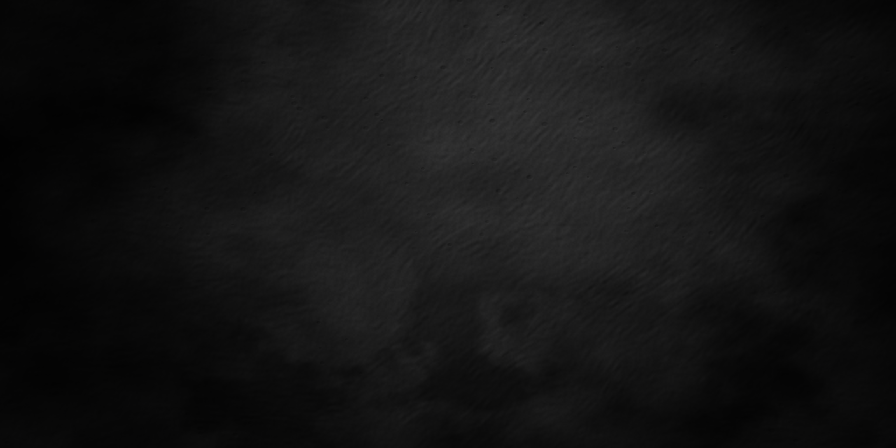
Write a WebGL 2 fragment shader that draws this texture.

```glsl
#version 300 es
precision highp float;
// Dark plaster wall: a soft off-centre glow, broken by cloudy stains,
// over a fine relief of slanted trowel strokes lit from the upper left.
// Sparse pits with lit rims are scattered on a jittered grid.
uniform vec2 u_resolution;
out vec4 outColor;

float hash(vec2 cell) {
  vec3 q = fract(vec3(cell.xyx) * 0.1031);
  q += dot(q, q.yzx + 33.33);
  return fract((q.x + q.y) * q.z);
}

float noise(vec2 p) {
  vec2 i = floor(p), f = fract(p);
  f = f * f * (3.0 - 2.0 * f);
  return mix(mix(hash(i), hash(i + vec2(1, 0)), f.x),
             mix(hash(i + vec2(0, 1)), hash(i + vec2(1, 1)), f.x), f.y);
}

float fbm(vec2 p) {
  float sum = 0.0, amp = 0.5;
  for (int i = 0; i < 5; i++) {
    sum += amp * noise(p);
    p = mat2(1.6, 1.2, -1.2, 1.6) * p + 17.3;
    amp *= 0.5;
  }
  return sum;
}

// Relief: slanted strokes, flatter strokes and round grit
float plasterHeight(vec2 p) {
  vec2 bent = p + 0.05 * vec2(noise(p * 7.0), noise(p * 7.0 + 40.0));
  vec2 slanted = mat2(0.77, -0.64, 0.64, 0.77) * bent;
  float strokes = noise(slanted * vec2(38.0, 110.0) + 60.0);
  float flatStrokes = noise(bent * vec2(45.0, 105.0) + 90.0);
  float slant = smoothstep(0.3, 0.7, noise(p * 3.0 + 5.0) + 0.25 * (p.x + p.y - 1.6));
  return mix(flatStrokes, strokes, slant) + 0.6 * noise(p * 125.0 + 20.0);
}

// Signed shade of small pits: dark inside, lit on the lower right rim
float pits(vec2 p) {
  vec2 g = p * 26.0, cell = floor(g);
  float shade = 0.0;
  for (int y = -1; y <= 1; y++)
    for (int x = -1; x <= 1; x++) {
      vec2 c = cell + vec2(x, y);
      vec2 d = g - c - vec2(hash(c + 3.1), hash(c + 71.7));
      float size = mix(0.06, 0.16, hash(c + 23.0));
      float present = step(0.72, hash(c + 131.0));
      float rim = length(d - vec2(0.4, -0.5) * size);
      shade += present * (0.6 * smoothstep(size * 1.3, size * 0.5, rim)
                        - smoothstep(size * 1.3, size * 0.5, length(d * vec2(0.8, 1.2))));
    }
  return shade;
}

void main() {
  vec2 p = gl_FragCoord.xy / u_resolution.y;
  float aspect = u_resolution.x / u_resolution.y;

  // Broad glow fading to nearly black
  vec2 d = (p - vec2(0.56 * aspect, 0.6)) / vec2(0.77, 0.66);
  float r = length(d);
  float tone = 0.023 + 0.127 * exp(-1.6 * r * r * r);

  // Cloudy stains, stronger away from the glow and near the bottom
  float cloud = fbm(p * vec2(3.2, 4.4) + 8.0) - 0.48;
  float blotch = fbm(p * vec2(8.0, 12.0) + 31.0) - 0.48;
  float wear = mix(0.45, 1.3, smoothstep(0.3, 1.0, r));
  tone *= max(0.25, 1.0 + wear * (1.1 * cloud + 0.8 * blotch));
  float stain = smoothstep(0.5, 0.64, fbm(p * vec2(5.0, 7.0) + 52.0));
  tone *= 1.0 - 0.35 * stain * smoothstep(0.6, 0.15, p.y);

  // Fine lit relief and pits
  float relief = plasterHeight(p) - plasterHeight(p + vec2(-0.0028, 0.0032));
  float grit = hash(floor(p * 256.0)) - 0.5;
  float pitArea = smoothstep(0.35, 0.65, noise(p * 4.0 + 12.0) + 0.3 * (p.y - 0.5));
  tone *= 1.0 + 0.26 * relief + 0.07 * grit + 0.28 * pitArea * pits(p);

  outColor = vec4(vec3(clamp(tone, 0.008, 1.0)) * vec3(1.0, 1.0, 1.005), 1.0);
}
```
